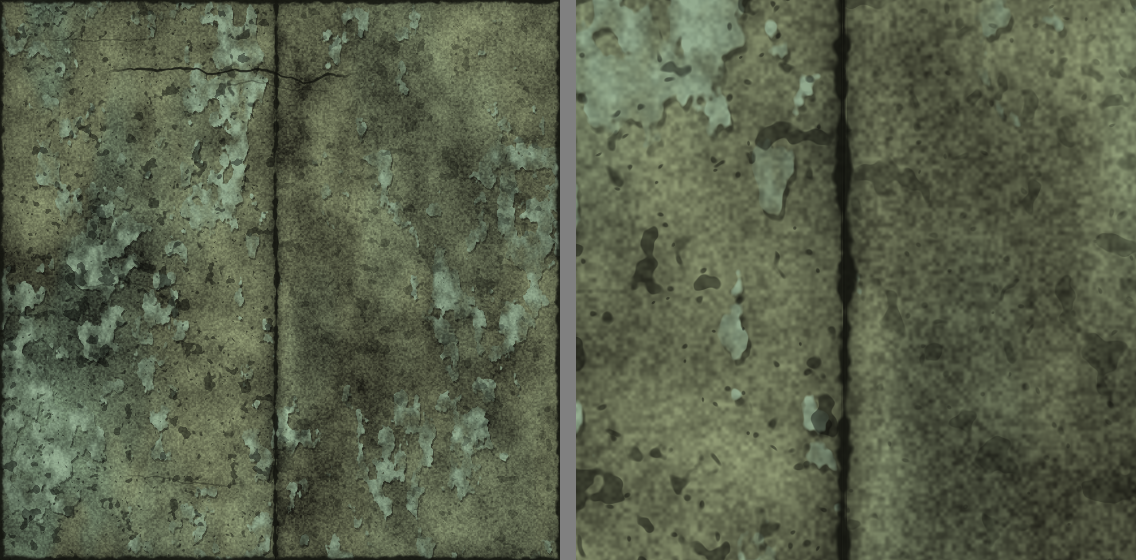
Left, the full canvas; right, a detail of the centre.
This texture is drawn by a WebGL 2 fragment shader. Its source:

```glsl
#version 300 es
precision highp float;
// Weathered olive concrete in two slabs, with flaking verdigris paint, cracks and dark joints.

uniform vec2 u_resolution;
out vec4 fragColor;

const float SEAM_X = 0.493;
const vec3 SOOT = vec3(0.07, 0.075, 0.055);
const vec3 DARK_OLIVE = vec3(0.13, 0.13, 0.10);
const vec3 PALE_OLIVE = vec3(0.56, 0.60, 0.45);
const vec3 DULL_PAINT = vec3(0.34, 0.41, 0.34);
const vec3 BRIGHT_PAINT = vec3(0.60, 0.70, 0.59);

float hash(vec2 p) {
    vec3 q = fract(vec3(p.xyx) * 0.1031);
    q += dot(q, q.yzx + 33.33);
    return fract((q.x + q.y) * q.z);
}

float valueNoise(vec2 p) {
    vec2 cell = floor(p), f = fract(p);
    f = f * f * (3.0 - 2.0 * f);
    float low = mix(hash(cell), hash(cell + vec2(1, 0)), f.x);
    float high = mix(hash(cell + vec2(0, 1)), hash(cell + vec2(1, 1)), f.x);
    return mix(low, high, f.y);
}

// Layered noise centred on zero
float fbm(vec2 p, int octaves) {
    float sum = 0.0, weight = 0.5, total = 0.0;
    for (int i = 0; i < octaves; i++) {
        sum += weight * valueNoise(p);
        total += weight;
        weight *= 0.5;
        p = mat2(1.6, 1.2, -1.2, 1.6) * p + 17.3;
    }
    return sum / total - 0.5;
}

float bump(float x, float centre, float width) {
    float d = (x - centre) / width;
    return exp(-d * d);
}

// Positive where paint still clings: strongest beside the seam and on the left
float paintField(vec2 uv) {
    float patches = fbm(uv * vec2(10.0, 4.5) + 41.0, 5);
    float flakes = fbm(uv * vec2(42.0, 32.0) + 9.0, 4);
    float bias = 0.21 * bump(uv.x, 0.43, 0.055) * smoothstep(0.0, 0.4, uv.y)
               + 0.11 * bump(uv.x, 0.10, 0.12)
               + 0.05 * bump(uv.x, 0.77, 0.13) * bump(uv.y, 0.33, 0.25)
               + 0.06 * bump(uv.x, 0.97, 0.05);
    return patches + 0.65 * flakes + bias - 0.185;
}

// Scattered round pits with uneven size
float pits(vec2 uv, float density, float share) {
    vec2 p = uv * density + 1.2 * vec2(fbm(uv * 70.0, 2), fbm(uv * 70.0 + 31.0, 2));
    vec2 cell = floor(p);
    vec2 centre = 0.35 + 0.3 * vec2(hash(cell + 3.0), hash(cell + 57.0));
    float radius = mix(0.08, 0.3, hash(cell + 91.0));
    float spot = 1.0 - smoothstep(radius * 0.5, radius + 0.08, length(fract(p) - centre));
    return spot * step(1.0 - share, hash(cell + 7.0));
}

// Wandering horizontal crack that fades beyond its ends
float crack(vec2 uv, float height, float start, float end, float width, float seed) {
    float path = height + 0.055 * fbm(vec2(uv.x * 11.0, seed), 5);
    float thickness = width * (0.5 + valueNoise(vec2(uv.x * 60.0, seed)));
    float line = 1.0 - smoothstep(thickness * 0.4, thickness + 0.0015, abs(uv.y - path));
    return line * smoothstep(start, start + 0.08, uv.x) * (1.0 - smoothstep(end - 0.08, end, uv.x));
}

// Dark joint with a ragged edge, from a distance to its centre
float joint(float d, float width, vec2 uv) {
    float ragged = d + 0.011 * fbm(uv * 75.0, 3);
    return 1.0 - smoothstep(width * 0.3, width * 1.4, ragged);
}

void main() {
    vec2 uv = gl_FragCoord.xy / u_resolution;
    float rightSlab = smoothstep(SEAM_X - 0.002, SEAM_X + 0.002, uv.x);

    // Concrete: broad stains, mottling, streaks and fine grain
    vec2 slabUv = uv + rightSlab * vec2(5.3, 2.7);
    float stains = fbm(slabUv * vec2(5.2, 4.2) + 3.0, 5);
    float mottle = fbm(slabUv * 24.0, 4);
    float streaks = fbm(slabUv * vec2(38.0, 3.5) + 20.0, 3);
    float grain = valueNoise(uv * 270.0) + valueNoise(uv * 430.0 + 13.0) - 1.0;
    float tone = 0.485 + 1.15 * stains + 0.5 * mottle + 0.2 * streaks + 0.27 * grain;
    vec3 colour = mix(DARK_OLIVE, PALE_OLIVE, clamp(tone, 0.02, 1.1));

    // Thin verdigris wash
    float wash = smoothstep(-0.06, 0.12, fbm(uv * vec2(7.0, 3.0) + 70.0, 4));
    wash *= 0.2 + 0.8 * bump(uv.x, 0.08, 0.17);
    colour = mix(colour, colour * vec3(0.93, 1.04, 1.12), wash);

    // Paint flakes with a dark lower rim
    float field = paintField(uv);
    float paint = smoothstep(-0.012, 0.025, field);
    float rim = smoothstep(-0.01, 0.03, paintField(uv + vec2(-0.002, 0.004))) * (1.0 - paint);
    float wear = fbm(uv * vec2(60.0, 40.0) + 5.0, 3);
    float bright = 0.42 + 1.3 * wear + 0.6 * stains + 0.3 * grain + 0.25 * bump(uv.x, 0.44, 0.07);
    vec3 paintColour = mix(DULL_PAINT, BRIGHT_PAINT, clamp(bright, 0.0, 1.0));
    colour *= 1.0 - 0.35 * rim;
    colour = mix(colour, paintColour, paint * clamp(0.62 + 1.6 * wear, 0.15, 0.9));

    // Chips, pits and cracks
    float chips = smoothstep(0.17, 0.22, fbm(uv * 48.0 + 80.0, 3) - 0.25 * stains);
    float holes = max(pits(uv, 52.0, 0.09), pits(uv + 0.37, 115.0, 0.10));
    colour *= 1.0 - mix(0.42, 0.25, rightSlab) * max(chips, holes);
    float cracks = crack(uv, 0.866, 0.17, 0.66, 0.0018, 4.0);
    for (int i = 0; i < 4; i++) {
        float k = float(i), start = 0.7 * hash(vec2(k, 5.0));
        cracks = max(cracks, 0.4 * crack(uv, hash(vec2(k, 8.0)), start, start + 0.28, 0.0007, k + 11.0));
    }
    colour = mix(colour, SOOT, 0.8 * cracks);

    // Worn lip, seam and grimy border
    float seam = abs(uv.x - SEAM_X + 0.006 * fbm(vec2(uv.y * 14.0, 2.0), 4));
    vec2 inset = min(uv, 1.0 - uv);
    float border = min(inset.x, inset.y);
    colour *= 1.0 + 0.14 * bump(uv.x, SEAM_X + 0.02, 0.011);
    colour *= 1.0 - 0.4 * exp(-seam / 0.007) - 0.3 * exp(-border / 0.018);
    float gaps = max(joint(seam, 0.0032, uv), joint(border, 0.006, uv + 0.5));
    colour = mix(colour, SOOT, 0.85 * gaps);

    fragColor = vec4(clamp(colour, 0.0, 1.0), 1.0);
}
```
